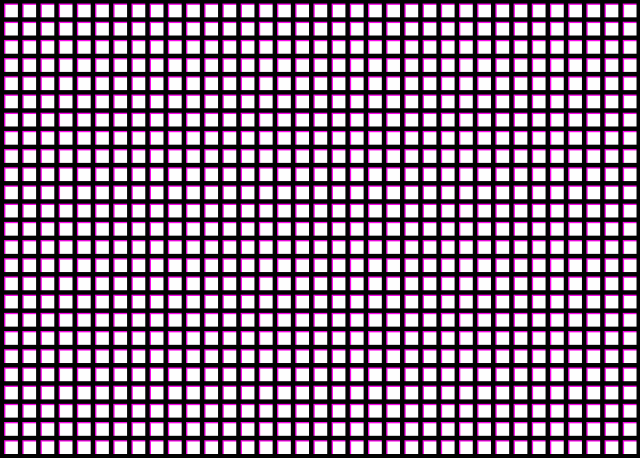
This pattern is drawn by a Shadertoy shader. Its source:

```glsl
// A black lattice of square white panes, each lit magenta on its left and top rims.
// Every pane is a repeated box; exact pixel-box coverage gives the smooth edges.

const vec2  GRID_COUNT   = vec2(35.0, 25.0);    // panes across and down
const float CELLS_HIGH   = 25.172;              // canvas height in cells
const vec2  GRID_MARGIN  = vec2(0.227, 0.195);  // left and top margin, in cells
const float PANE_SIZE    = 0.757;               // pane side, in cells
const float RIM_WIDTH    = 0.073;               // magenta rim, in cells
const vec3  BAR_COLOR    = vec3(0.008);
const vec3  RIM_COLOR    = vec3(0.98, 0.04, 0.92);
const vec3  PANE_COLOR   = vec3(0.995);

// Share of a pixel of width w, centred on p, that lies in the box from lo to hi
float boxCoverage(vec2 p, float lo, float hi, float w) {
    vec2 overlap = min(vec2(hi), p + 0.5 * w) - max(vec2(lo), p - 0.5 * w);
    vec2 share = clamp(overlap / w, 0.0, 1.0);
    return share.x * share.y;
}

void mainImage(out vec4 fragColor, in vec2 fragCoord) {
    // Cell units, measured from the top left corner of the first pane
    float pixel = CELLS_HIGH / iResolution.y;
    vec2 fromTop = vec2(fragCoord.x, iResolution.y - fragCoord.y);
    vec2 grid = fromTop * pixel - GRID_MARGIN;

    // Nearest pane, with cell borders running along the middle of the bars
    float halfBar = 0.5 * (1.0 - PANE_SIZE);
    vec2 cell = clamp(floor(grid + halfBar), vec2(0.0), GRID_COUNT - 1.0);
    vec2 local = grid - cell;

    // The white core leaves the rim showing on the left and top only
    float pane = boxCoverage(local, 0.0, PANE_SIZE, pixel);
    float core = boxCoverage(local, RIM_WIDTH, PANE_SIZE, pixel);

    vec3 color = BAR_COLOR * (1.0 - pane)
               + RIM_COLOR * (pane - core)
               + PANE_COLOR * core;
    fragColor = vec4(color, 1.0);
}
```
